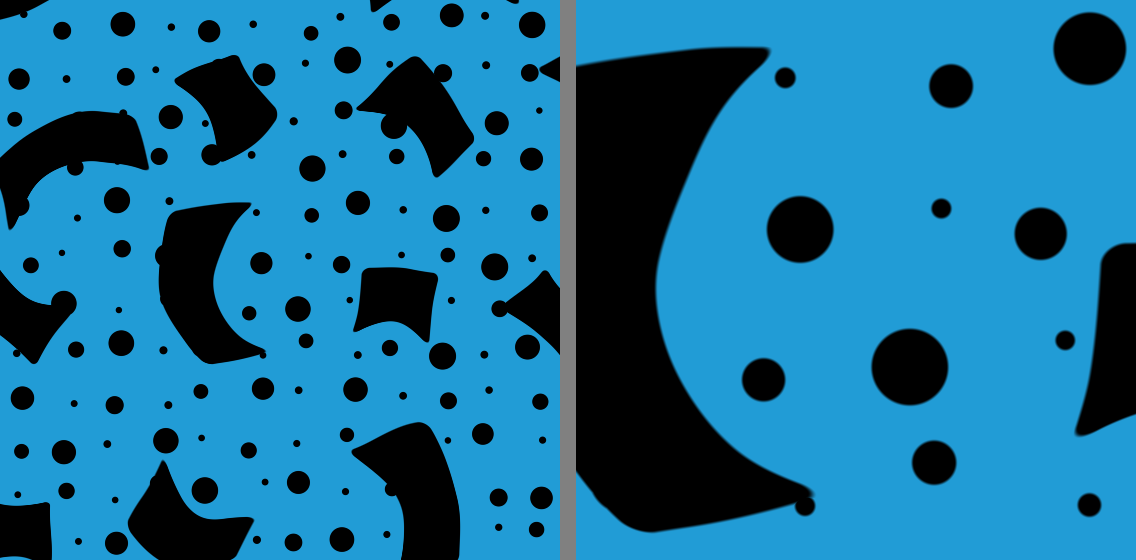
Left: the whole. Right: its middle third, enlarged.
Write a three.js fragment shader that draws this pattern.

```glsl
// Irregular black blotches and scattered round dots of three sizes on flat blue.
varying vec2 vUv;

#define BLUE vec3(0.13, 0.61, 0.84)
#define BLACK vec3(0.0)
#define BLOTCH_CELLS 3.0   // blotches across the canvas
#define BLOTCH_WIDTH 0.056 // half thickness of a blotch
#define BLOTCH_BEND 6.0    // strongest curvature of a blotch
#define BLOTCH_TILT -0.45  // main direction, radians
#define BLEND 0.05         // how far neighbouring blotches flow together
#define WARP 0.036         // unevenness of the outlines
#define DOT_CELLS 12.0     // dots across the canvas
#define EDGE 0.0011        // half width of the smoothed edge

float hash(vec2 p) {
  return fract(sin(dot(p, vec2(127.1, 311.7))) * 43758.5453);
}

vec2 hash2(vec2 p) {
  return vec2(hash(p), hash(p + 57.3));
}

float noise(vec2 p) {
  vec2 i = floor(p), f = fract(p);
  f = f * f * (3.0 - 2.0 * f);
  return mix(mix(hash(i), hash(i + vec2(1.0, 0.0)), f.x),
             mix(hash(i + vec2(0.0, 1.0)), hash(i + 1.0), f.x), f.y);
}

float smoothMin(float a, float b, float k) {
  float h = max(k - abs(a - b), 0.0) / k;
  return min(a, b) - 0.25 * h * h * k;
}

// Bent, tapered slab with a narrow waist and rounded corners.
float blotch(vec2 p, vec2 cell) {
  float len = 0.072 + 0.029 * mod(cell.x + cell.y, 3.0);
  float angle = BLOTCH_TILT + 2.0 * (hash(cell + 11.7) - 0.5);
  float bend = BLOTCH_BEND * (2.0 * hash(cell + 23.1) - 1.0);
  float taper = 0.7 * (hash(cell + 37.9) - 0.5);
  float c = cos(angle), s = sin(angle);
  vec2 q = vec2(c * p.x + s * p.y, c * p.y - s * p.x);
  float x = clamp(q.x, -len, len);
  float t = x / len;
  q.y += bend * (x * x - len * len / 3.0);
  float halfWidth = BLOTCH_WIDTH * (mix(0.8, 1.15, t * t) + taper * t);
  float corner = 0.013;
  vec2 d = abs(q) - vec2(len, halfWidth) + corner;
  float dist = length(max(d, 0.0)) + min(max(d.x, d.y), 0.0) - corner;
  return dist / sqrt(1.0 + 4.0 * bend * bend * x * x);
}

float blotches(vec2 p) {
  vec2 wobble = vec2(noise(p * 9.0), noise(p * 9.0 + 31.4)) - 0.5;
  p += WARP * wobble + vec2(0.11, 0.07);
  vec2 home = floor(p * BLOTCH_CELLS);
  float dist = 1.0;
  for (int j = -1; j <= 1; j++) {
    for (int i = -1; i <= 1; i++) {
      vec2 cell = home + vec2(float(i), float(j));
      vec2 center = (cell + 0.5 + 0.36 * (hash2(cell + 5.2) - 0.5)) / BLOTCH_CELLS;
      dist = smoothMin(dist, blotch(p - center, cell), BLEND);
    }
  }
  return dist;
}

// Jittered grid; the size class cycles through large, medium and small.
float dots(vec2 p) {
  vec2 home = floor(p * DOT_CELLS);
  float dist = 1.0;
  for (int j = -1; j <= 1; j++) {
    for (int i = -1; i <= 1; i++) {
      vec2 cell = home + vec2(float(i), float(j));
      vec2 center = (cell + 0.5 + 0.44 * (hash2(cell + 71.3) - 0.5)) / DOT_CELLS;
      float kind = mod(cell.x + 3.0 * cell.y, 7.0);
      float radius = kind < 3.5 ? 0.0215 : 0.0145;
      if (mod(kind, 2.0) > 0.5) radius = 0.0065;
      radius *= 0.87 + 0.26 * hash(cell + 90.6);
      dist = min(dist, length(p - center) - radius);
    }
  }
  return dist;
}

void main() {
  float dist = min(blotches(vUv), dots(vUv));
  gl_FragColor = vec4(mix(BLACK, BLUE, smoothstep(-EDGE, EDGE, dist)), 1.0);
}
```
